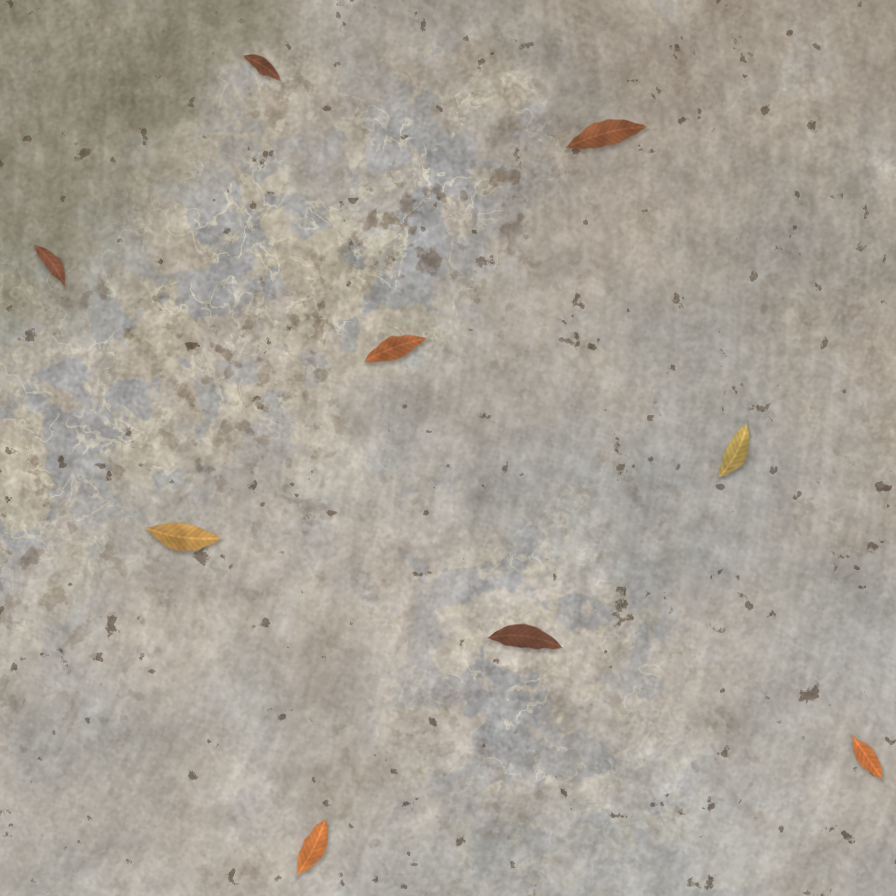
A WebGL 1 fragment shader for this texture:

```glsl
precision highp float;
// Weathered concrete floor with flaking paint, a damp stain and scattered dry leaves.
uniform vec2 u_resolution;

#define LEAF_COUNT 9
#define LEAF_SIZE 0.048
#define FLAKE_SCALE 38.0
#define FLAKE_AMOUNT 0.75
#define SPECK_SCALE 62.0
#define SPECK_AMOUNT 0.50
#define STREAK_AMOUNT 0.07
#define MOTTLE_AMOUNT 0.17
#define GRAIN_AMOUNT 0.12
#define STAIN_AMOUNT 0.85
#define SEED 3.7

float hash(vec2 p) {
  return fract(sin(dot(p + SEED, vec2(127.1, 311.7))) * 43758.5);
}

float noise(vec2 p) {
  vec2 i = floor(p), f = fract(p);
  f = f * f * (3.0 - 2.0 * f);
  return mix(mix(hash(i), hash(i + vec2(1.0, 0.0)), f.x),
             mix(hash(i + vec2(0.0, 1.0)), hash(i + 1.0), f.x), f.y);
}

float fbm(vec2 p) {
  float sum = 0.0, amplitude = 0.5;
  for (int i = 0; i < 5; i++) {
    sum += amplitude * noise(p);
    p = mat2(1.6, 1.2, -1.2, 1.6) * p + 7.3;
    amplitude *= 0.5;
  }
  return sum / 0.97;
}

vec2 rotate(vec2 p, float angle) {
  float c = cos(angle), s = sin(angle);
  return vec2(c * p.x + s * p.y, c * p.y - s * p.x);
}

vec3 concrete(vec2 uv) {
  vec3 warm = vec3(0.695, 0.66, 0.615);
  vec3 cool = vec3(0.67, 0.66, 0.635);
  vec3 brown = vec3(0.61, 0.565, 0.505);
  vec3 cream = vec3(0.79, 0.765, 0.68);
  vec3 slate = vec3(0.60, 0.61, 0.625);
  vec3 olive = vec3(0.535, 0.515, 0.435);
  vec3 rust = vec3(0.43, 0.36, 0.29);

  // Broad mottling, browner towards the upper right, paler below
  float broad = fbm(uv * 4.0);
  float medium = fbm(uv * 11.0 + 20.0);
  float fine = fbm(rotate(uv, 0.6) * 44.0 + 50.0);
  vec3 color = mix(warm, cool, smoothstep(0.40, 0.72, broad));
  float corner = smoothstep(0.55, 1.0, uv.x * 0.45 + uv.y * 0.65 + (medium - 0.5) * 0.5);
  color = mix(color, brown, 0.65 * corner * smoothstep(0.35, 0.75, uv.x + 0.2 * broad));
  color += (medium - 0.48) * 0.17 + 0.025 * (0.6 - uv.y);

  // Worn areas: a diagonal band and a patch low in the middle
  float across = dot(uv - vec2(0.0, 0.48), vec2(-0.53, 0.85)) + (broad - 0.5) * 0.25;
  float band = exp(-pow(across / 0.14, 2.0)) * (1.0 - smoothstep(0.5, 0.7, uv.x));
  vec2 low = (uv - vec2(0.61, 0.24)) / vec2(0.16, 0.22);
  float worn = band + 0.85 * exp(-dot(low, low)) + (medium - 0.47) * 1.1;
  worn = clamp(worn, 0.08, 1.0);

  // Damp olive stain above the band
  float stain = smoothstep(0.06, 0.25, across) * (1.0 - smoothstep(0.28, 0.48, uv.x + 0.15 * medium));
  color = mix(color, olive + (medium - 0.5) * 0.15, STAIN_AMOUNT * stain);
  color = mix(color, vec3(0.67, 0.625, 0.51), 0.4 * band * smoothstep(0.45, 0.65, medium));

  // Small blue-grey patches broken up by cream flakes and crumbs
  vec2 warp = vec2(noise(uv * 31.0), noise(uv * 31.0 + 40.0)) * 0.018;
  float paint = fbm((uv + warp) * FLAKE_SCALE);
  float bare = smoothstep(0.50, 0.58, fbm((uv + warp) * 25.0 + 60.0));
  float lace = 1.0 - smoothstep(0.01, 0.045, abs(paint - 0.53));
  lace *= smoothstep(0.40, 0.56, fbm(uv * 27.0 + 90.0));
  float crumbs = smoothstep(0.60, 0.68, paint) * (1.0 - bare);
  color = mix(color, slate, 0.7 * worn * bare);
  color = mix(color, cream, FLAKE_AMOUNT * worn * max(lace, 0.8 * crumbs));

  // Irregular brown specks, thickest in the worn band, and rare dark pits
  float speck = smoothstep(0.59, 0.72, fbm(rotate(uv, 0.9) * SPECK_SCALE + 15.0));
  speck *= smoothstep(0.40, 0.60, fbm(uv * 9.0 + 80.0));
  color = mix(color, rust, SPECK_AMOUNT * speck * (0.35 + 0.65 * band));
  float pit = smoothstep(0.75, 0.81, fbm(rotate(uv, 0.4) * 48.0 + 33.0));
  color = mix(color, rust * 0.8, 0.6 * pit);

  // Slanted brush scratches, small mottling and fine grain
  vec2 brushed = rotate(uv, -0.22 - 0.35 * (1.0 - uv.y));
  float streak = noise(brushed * vec2(190.0, 30.0)) * 0.6 + noise(brushed * vec2(80.0, 13.0)) * 0.4;
  color += (streak - 0.5) * STREAK_AMOUNT;
  color += (fine - 0.5) * MOTTLE_AMOUNT * (0.7 + 0.6 * worn);
  vec2 turned = rotate(uv, 0.5);
  float grain = noise(turned * 270.0) * 0.6 + noise(turned * 140.0 + 9.0) * 0.4;
  return color + (grain - 0.5) * GRAIN_AMOUNT * (0.8 + 0.5 * worn);
}

// Pointed, bent oval; x runs along the midrib
float leafDistance(vec2 p, float size, float width, float bend) {
  float t = p.x / size;
  float ripple = 0.003 * (noise(p * 110.0 + size * 900.0) - 0.5);
  return abs(p.y - bend * size * t * t) + width * (t * t - 1.0) + ripple;
}

vec3 addLeaf(vec3 ground, vec2 uv, float index) {
  float pick = hash(vec2(index, 1.0)), shape = hash(vec2(index, 2.0));
  float angle = (hash(vec2(index, 3.0)) - 0.5) * 2.4;
  vec2 center = vec2(fract(0.35 + index * 0.618), (index + 0.3 + 0.4 * shape) / float(LEAF_COUNT));
  float size = LEAF_SIZE * mix(0.5, 1.0, shape);
  float width = size * mix(0.28, 0.40, pick), bend = (pick - 0.5) * 0.6;
  vec2 p = rotate(uv - center, angle);
  float pixel = 1.2 / min(u_resolution.x, u_resolution.y);

  vec3 tint = mix(vec3(0.42, 0.28, 0.22), vec3(0.74, 0.44, 0.25), smoothstep(0.25, 0.45, pick));
  tint = mix(tint, vec3(0.69, 0.61, 0.35), smoothstep(0.6, 0.75, pick));
  float spine = p.y - bend * p.x * p.x / size;
  float rib = 1.0 - smoothstep(0.0005, 0.002, abs(spine));
  float veins = sin((p.x - abs(spine)) * 900.0);
  tint *= 0.75 + 0.5 * fbm(uv * 70.0) + 0.03 * veins + 3.0 * spine;
  tint = mix(tint, tint * 1.25, 0.5 * rib);

  vec2 shifted = rotate(uv - center + vec2(-0.001, 0.003), angle);
  float shadow = 1.0 - smoothstep(-0.003, 0.005, leafDistance(shifted, size, width, bend));
  float body = 1.0 - smoothstep(-pixel, pixel, leafDistance(p, size, width, bend));
  return mix(ground * (1.0 - 0.22 * shadow), tint, body);
}

void main() {
  vec2 uv = gl_FragCoord.xy / u_resolution;
  vec3 color = concrete(uv);
  for (int i = 0; i < LEAF_COUNT; i++) color = addLeaf(color, uv, float(i));
  gl_FragColor = vec4(clamp(color, 0.0, 1.0), 1.0);
}
```
